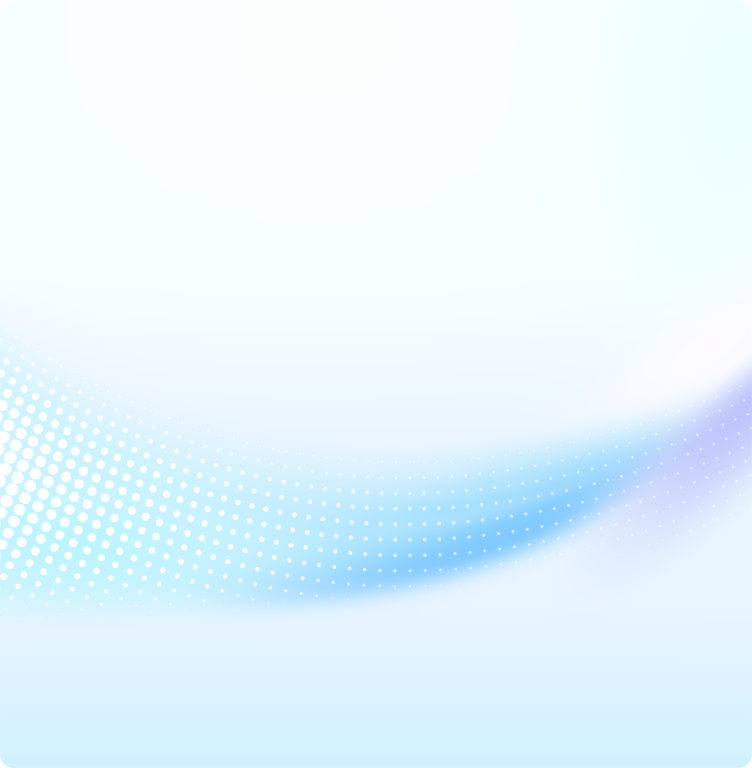
This background is drawn by a Shadertoy shader. Its source:

```glsl
// Pale sky-blue backdrop with a soft glowing wave and a curved field of halftone dots.
#define DOT_SPACING 0.0202
#define DOT_MIN 0.0013
#define DOT_GROWTH 0.0074
#define DOT_DECAY 3.3
#define WAVE_SOFTNESS 0.10
#define RIDGE_WIDTH 0.022
#define STREAK_AMOUNT 0.10
#define CORNER_RADIUS 0.018

const vec3 WHITE = vec3(1.0);
const vec3 MINT = vec3(0.965, 1.0, 1.0);
const vec3 MIST = vec3(0.915, 0.96, 1.0);
const vec3 ICE = vec3(0.82, 0.945, 1.0);
const vec3 AQUA = vec3(0.73, 0.95, 1.0);
const vec3 SKY = vec3(0.61, 0.87, 1.0);
const vec3 AZURE = vec3(0.47, 0.77, 1.0);
const vec3 LAVENDER = vec3(0.73, 0.75, 0.985);

// Upper boundary of the wave, its slope, and the bright lower ridge
float crest(float x) { float d = x - 0.54; return 0.398 + d * d * (0.55 - 0.11 * d); }
float crestSlope(float x) { float d = x - 0.54; return d * (1.1 - 0.33 * d); }
float ridge(float x) { return 0.215 + 0.284 * pow(max(x, 0.0), 3.15); }

// Elliptical falloff with its long axis turned by an angle
float glow(vec2 p, vec2 center, vec2 size, float angle) {
    float c = cos(angle), s = sin(angle);
    vec2 q = mat2(c, -s, s, c) * (p - center) / size;
    return exp(-dot(q, q));
}

vec3 backdrop(vec2 p) {
    vec3 col = mix(MIST, MINT, smoothstep(0.40, 0.68, p.y));
    col = mix(ICE, col, smoothstep(-0.02, 0.24, p.y));
    col = mix(col, vec3(0.98, 1.0, 0.992), 0.8 * glow(p, vec2(0.42, 0.95), vec2(0.38, 0.28), 0.0));
    col = mix(col, vec3(0.925, 1.0, 1.0), 0.8 * glow(p, vec2(0.97, 0.88), vec2(0.16, 0.3), 0.0));
    col = mix(col, vec3(0.95, 0.96, 1.0), 0.5 * glow(p, vec2(0.04, 0.53), vec2(0.22, 0.06), -0.5));
    return mix(col, vec3(0.995, 0.985, 1.0), 0.95 * glow(p, vec2(0.94, 0.545), vec2(0.17, 0.055), 0.55));
}

vec3 wave(vec3 col, vec2 p) {
    float depth = crest(p.x) - p.y;
    float height = p.y - ridge(p.x);

    // Body of the wave, fading at the crest and under the ridge
    float body = smoothstep(-0.035, WAVE_SOFTNESS, depth) * smoothstep(-0.04, 0.03, height);
    vec3 tint = mix(AQUA, SKY, smoothstep(0.15, 0.65, p.x));
    tint = mix(tint, LAVENDER, smoothstep(0.78, 1.0, p.x));
    float strength = mix(0.62, 0.88, smoothstep(0.25, 0.65, p.x));
    float across = depth / max(depth + height, 0.03);
    float streaks = sin(across * 13.0 + p.x * 4.0) + 0.6 * sin(across * 25.0 - p.x * 7.0);
    strength += STREAK_AMOUNT * streaks * smoothstep(0.4, 0.65, p.x) * (1.0 - smoothstep(0.75, 0.9, p.x));
    col = mix(col, tint, body * strength);
    col = mix(col, SKY, 0.45 * glow(p, vec2(0.74, 0.385), vec2(0.17, 0.035), 0.2));
    col = mix(col, vec3(0.70, 0.96, 1.0), 0.6 * glow(p, vec2(0.10, 0.295), vec2(0.16, 0.055), -0.1));

    // Bright ridge, sharper on its underside
    float width = RIDGE_WIDTH * (height > 0.0 ? 1.5 : 1.0) * mix(0.7, 1.5, p.x);
    float line = exp(-height * height / (width * width));
    float along = smoothstep(0.2, 0.65, p.x) * (1.0 - smoothstep(0.70, 0.92, p.x));
    col = mix(col, AZURE, line * along * 0.85);

    // Lavender shade spreading below the right end
    float shade = smoothstep(-0.17, -0.02, height) * (1.0 - smoothstep(-0.02, 0.05, height));
    return mix(col, LAVENDER, 0.9 * shade * smoothstep(0.72, 1.0, p.x));
}

// Coverage of the dots, laid on a grid bent along the crest
float dots(vec2 p, float pixel) {
    float d = p.x - 0.54, slope = crestSlope(p.x);
    float top = crest(p.x), bottom = 0.203 + 0.125 * pow(max(p.x, 0.0), 2.5);
    float offset = p.y - top;
    float shear = 0.65 * slope;
    vec2 grid = vec2(p.x + 0.3 * d * d * d + shear * (offset + 0.14), offset) / DOT_SPACING;
    vec2 cell = (grid - floor(grid + 0.5)) * DOT_SPACING;

    // Undo the bend locally so that the dots stay round
    float stretch = 1.0 + 0.9 * d * d + 0.72 * (offset + 0.14) - shear * slope;
    vec2 local = inverse(mat2(stretch, -slope, shear, 1.0)) * cell;

    float t = (p.y - bottom) / (top - bottom);
    float bulge = max(4.0 * t * (1.0 - t), 0.0);
    float radius = DOT_MIN + DOT_GROWTH * exp(-DOT_DECAY * p.x) * bulge;
    float mask = smoothstep(-0.06, 0.06, t) * (1.0 - smoothstep(1.01, 1.07, t));
    float alpha = mix(0.95, 0.65, smoothstep(0.2, 0.7, p.x));
    return mask * alpha * (1.0 - smoothstep(radius - pixel, radius + pixel, length(local)));
}

void mainImage(out vec4 fragColor, in vec2 fragCoord) {
    vec2 p = fragCoord / iResolution.xy;
    float pixel = 0.7 / iResolution.y;
    vec3 col = wave(backdrop(p), p);
    col = mix(col, WHITE, dots(p, pixel));

    // Rounded white corners
    vec2 q = abs(p - 0.5) - 0.5 + CORNER_RADIUS;
    float edge = length(max(q, 0.0)) - CORNER_RADIUS;
    col = mix(col, WHITE, smoothstep(-pixel, pixel, edge));
    fragColor = vec4(col, 1.0);
}
```
